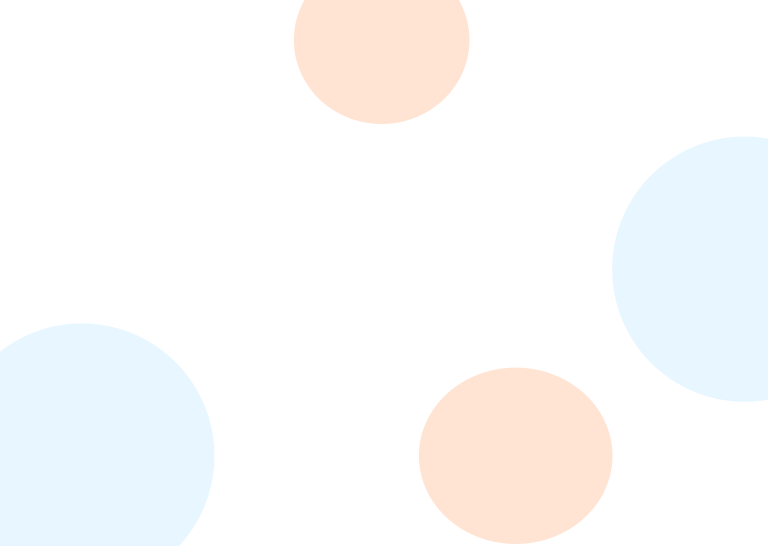
Reproduce this background procedurally as a Shadertoy shader.

```glsl
const vec3 WHITE = vec3(1.0);
const vec3 PALE_BLUE = vec3(0.908, 0.969, 1.0);
const vec3 PEACH = vec3(1.0, 0.894, 0.831);

// Approximate signed distance to an axis-aligned ellipse
float ellipseDistance(vec2 p, vec2 center, vec2 radii) {
    vec2 q = (p - center) / radii;
    float k = length(q);
    float slope = length(q / radii);
    return k * (k - 1.0) / max(slope, 1e-4);
}

// Lay a smooth-edged ellipse of flat colour over the base
vec3 paintEllipse(vec3 base, vec3 color, vec2 p, vec2 center, vec2 radii, float pixel) {
    float coverage = clamp(0.5 - ellipseDistance(p, center, radii) / pixel, 0.0, 1.0);
    return mix(base, color, coverage);
}

void mainImage(out vec4 fragColor, in vec2 fragCoord) {
    // Canvas height is one unit
    float pixel = 1.0 / iResolution.y;
    vec2 p = fragCoord * pixel;
    vec3 color = WHITE;

    // Large blue discs at the left and right edges
    color = paintEllipse(color, PALE_BLUE, p, vec2(0.150, 0.165), vec2(0.2427), pixel);
    color = paintEllipse(color, PALE_BLUE, p, vec2(1.364, 0.507), vec2(0.2429), pixel);

    // Peach ovals at the top and bottom
    color = paintEllipse(color, PEACH, p, vec2(0.699, 0.9267), vec2(0.1608, 0.1538), pixel);
    color = paintEllipse(color, PEACH, p, vec2(0.9445, 0.1652), vec2(0.1773, 0.1615), pixel);

    fragColor = vec4(color, 1.0);
}
```
